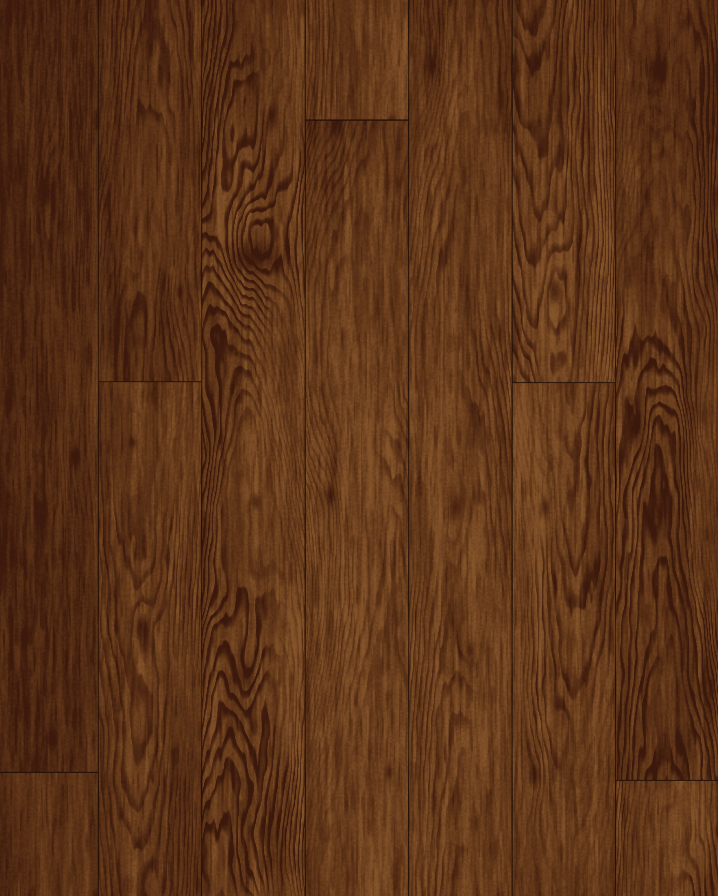
Write a Shadertoy shader that draws this texture.

```glsl
// Dark stained oak floor: seven columns of upright planks with staggered butt joints.

float hash(vec2 p) {
    vec3 q = fract(p.xyx * 0.1031);
    q += dot(q, q.yzx + 33.33);
    return fract((q.x + q.y) * q.z);
}

float noise(vec2 p) {
    vec2 i = floor(p), f = fract(p);
    f = f * f * (3.0 - 2.0 * f);
    return mix(mix(hash(i), hash(i + vec2(1, 0)), f.x),
               mix(hash(i + vec2(0, 1)), hash(i + vec2(1, 1)), f.x), f.y);
}

float fbm(vec2 p) {
    float sum = 0.0, amp = 0.5;
    for (int i = 0; i < 3; i++) {
        sum += amp * noise(p);
        p = p * 2.03 + 17.3;
        amp *= 0.5;
    }
    return sum;
}

// Round falloff, used for dark spots and for the grain that bulges around them
float knot(vec2 q, vec2 centre, vec2 size) {
    vec2 d = (q - centre) / size;
    return exp(-dot(d, d));
}

void mainImage(out vec4 fragColor, in vec2 fragCoord) {
    vec2 uv = fragCoord / iResolution.xy;
    float pixel = 6.94 / iResolution.x;

    // Plank layout: joint height and strength of figure for each column
    float joints[7] = float[7](0.138, 0.574, -1.0, 0.866, -1.0, 0.573, 0.129);
    float figures[7] = float[7](0.12, 0.45, 1.0, 0.25, 0.4, 0.6, 0.9);
    float across = uv.x * 6.94 + 0.05;
    int column = clamp(int(across), 0, 6);
    float joint = joints[column];
    float figure = figures[column];
    float upper = step(joint, uv.y);

    // Plank coordinates, in plank widths
    vec2 q = vec2(fract(across) - 0.5, uv.y * 8.68);
    vec2 id = vec2(float(column), upper);
    float seed = floor(hash(id + 3.7) * 90.0) + 11.0 * id.x;
    vec2 g = q + vec2(seed, seed * 1.7);

    // Growth rings: long wandering parabolas bent by noise
    float heart = 0.5 * (noise(vec2(seed, q.y * 0.35)) - 0.5) + 0.25 * (hash(id + 8.1) - 0.5);
    float bend = q.x - heart;
    float facing = hash(id + 5.3) < 0.4 ? -1.0 : 1.0;
    float rings = 24.0 * bend * bend + facing * (0.7 + 1.3 * figure) * q.y;
    rings += (2.0 + 4.5 * figure) * fbm(g * vec2(2.0, 0.35 + 0.4 * figure));
    rings += 0.8 * noise(g * vec2(9.0, 2.0)) + 0.4 * noise(g * vec2(26.0, 6.0));

    // Small scattered knots, plus one broad burl in the third column
    float spots = 0.0;
    for (int i = 0; i < 3; i++) {
        vec2 key = id * 7.0 + float(i) * 19.0;
        vec2 centre = vec2(0.7 * hash(key) - 0.35, 8.68 * (float(i) + hash(key + 2.0)) / 3.0);
        float size = 0.025 + 0.04 * hash(key + 4.0);
        spots += 0.7 * knot(q, centre, vec2(size, size * 2.0));
        rings += 2.0 * knot(q, centre, vec2(0.13, 0.5));
    }
    if (column == 2) {
        spots += 0.9 * knot(q, vec2(0.0, 6.2), vec2(0.2, 0.13));
        rings += 7.0 * knot(q, vec2(0.0, 6.35), vec2(0.36, 0.7));
    }

    // Ring lines: a crisp dark edge with a softer tail, broken along the plank
    float phase = fract(rings);
    float line = smoothstep(0.4, 0.8, phase) * (1.0 - smoothstep(0.86, 1.0, phase));
    float presence = 0.25 + 0.95 * smoothstep(0.25, 0.7, noise(g * vec2(2.6, 0.7) + 41.0));
    float broken = 0.55 + 0.75 * noise(g * vec2(30.0, 5.0) + 9.0);
    float grain = line * (0.1 + 0.9 * figure) * presence * broken;

    // Fine straight fibres and short open pores
    float fibre = noise(g * vec2(30.0, 1.2)) + 0.8 * noise(g * vec2(56.0, 6.0)) - 0.9;
    float streak = noise(g * vec2(13.0, 0.5) + 31.0) - 0.5;
    float pores = smoothstep(0.62, 0.85, noise(g * vec2(44.0, 4.0) + 70.0));
    float mottle = fbm(g * vec2(2.2, 0.7) + 23.0) - 0.44;

    // Light falls off towards the left and the top
    vec2 away = uv - vec2(0.6, 0.4);
    float tone = 0.82 - 1.4 * away.x * away.x - 0.62 * away.y * away.y;
    tone += 0.16 * (hash(id + 1.9) - 0.5) + 0.3 * fibre + 0.22 * streak + 0.45 * mottle;
    tone -= 0.2 * pores + 0.55 * grain + 0.6 * min(spots, 1.0);
    tone += 0.16 * (noise(uv * vec2(400.0, 500.0)) - 0.5);

    vec3 wood = mix(vec3(0.235, 0.10, 0.045), vec3(0.37, 0.205, 0.09), smoothstep(-0.1, 0.58, tone));
    wood = mix(wood, vec3(0.52, 0.33, 0.165), smoothstep(0.42, 1.05, tone));
    wood = mix(wood, vec3(0.22, 0.085, 0.05), 0.4 * clamp(grain + spots, 0.0, 1.0));

    // Hairline gaps between planks, fainter in places
    float gap = min(0.5 - abs(q.x), abs(uv.y - joint) * 8.68);
    float seam = 1.0 - smoothstep(0.006 - 0.5 * pixel, 0.006 + 0.5 * pixel, gap);
    float depth = 0.6 + 0.35 * noise(vec2(across * 0.5, q.y * 2.0));
    wood = mix(wood, vec3(0.12, 0.055, 0.025), depth * seam);

    fragColor = vec4(wood, 1.0);
}
```
